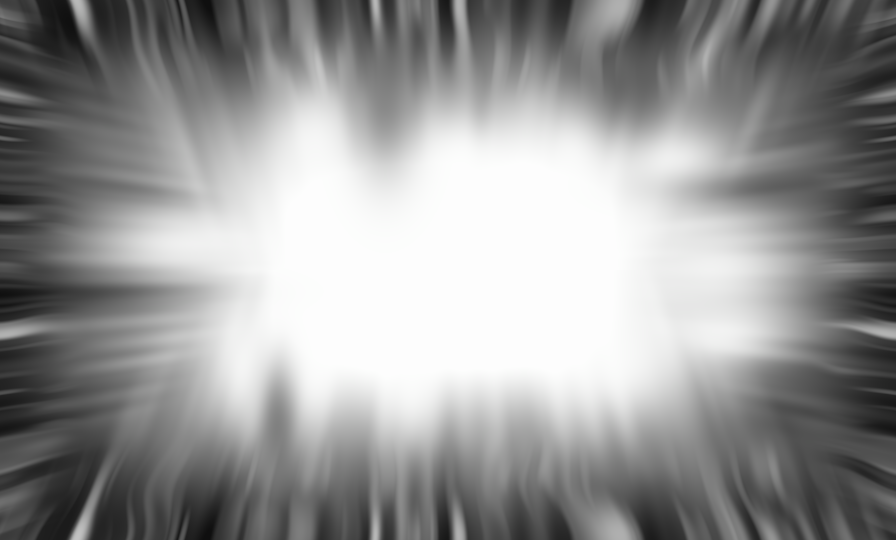
This background is drawn by a WebGL 2 fragment shader. Its source:

```glsl
#version 300 es
precision highp float;
// White glow with feathered tongues, fading into dark edges lined with pale wisps.

uniform vec2 u_resolution;
out vec4 outColor;

const float EDGE_TONE = 0.23;    // grey at the rim
const float MID_GAIN = 0.36;     // rise from rim to the grey band
const float CORE_GAIN = 0.43;    // rise from the grey band to white
const float GLOW_GAIN = 0.80;
const float SHADE_GAIN = 0.30;
const float STREAK_GAIN = 0.30;
const float WISP_GAIN = 0.46;
const vec2 FAN = vec2(0.45, 0.72);  // side and top streaks: lower spreads more
const vec3 WHITE_TINT = vec3(0.992, 0.994, 0.992);

// Soft lobes: centre xy, radii zw, as fractions of the canvas
const vec4 GLOWS[11] = vec4[11](
    vec4(0.35, 0.74, 0.055, 0.10), vec4(0.52, 0.70, 0.055, 0.07),
    vec4(0.64, 0.71, 0.035, 0.08), vec4(0.75, 0.70, 0.060, 0.06),
    vec4(0.20, 0.545, 0.100, 0.06), vec4(0.80, 0.50, 0.090, 0.11),
    vec4(0.81, 0.38, 0.070, 0.06), vec4(0.27, 0.32, 0.030, 0.12),
    vec4(0.35, 0.31, 0.030, 0.09), vec4(0.46, 0.28, 0.035, 0.10),
    vec4(0.69, 0.32, 0.060, 0.09));
const vec4 SHADES[8] = vec4[8](
    vec4(0.43, 0.78, 0.035, 0.11), vec4(0.84, 0.65, 0.090, 0.035),
    vec4(0.09, 0.46, 0.120, 0.035), vec4(0.31, 0.24, 0.020, 0.09),
    vec4(0.86, 0.22, 0.050, 0.06), vec4(0.70, 0.82, 0.040, 0.08),
    vec4(0.08, 0.95, 0.035, 0.06), vec4(0.10, 0.15, 0.050, 0.09));

float hash(vec2 p) {
    vec3 a = fract(p.xyx * 0.1031);
    a += dot(a, a.yzx + 33.33);
    return fract((a.x + a.y) * a.z);
}

float noise(vec2 p) {
    vec2 i = floor(p), f = fract(p);
    f = f * f * (3.0 - 2.0 * f);
    return mix(mix(hash(i), hash(i + vec2(1, 0)), f.x),
               mix(hash(i + vec2(0, 1)), hash(i + vec2(1, 1)), f.x), f.y);
}

float lobe(vec2 uv, vec4 shape) {
    vec2 d = (uv - shape.xy) / shape.zw;
    return exp(-dot(d, d));
}

// Broad feathering: x runs along the rim, y across it
float streaks(vec2 s) {
    float broad = noise(vec2(s.x * 9.0, s.y * 1.3));
    float fine = noise(vec2(s.x * 22.0 + 7.0, s.y * 2.0));
    return 0.55 * broad + 0.45 * fine - 0.5;
}

// Tapering, gently bent ridges, strongest close to the rim
float wisps(vec2 s, float fade) {
    float bend = noise(vec2(s.x * 5.0, s.y * 5.0 + 3.0)) - 0.5;
    float x = s.x + 0.045 * bend;
    float wide = noise(vec2(x * 26.0 + 11.0, s.y * 2.4));
    float thin = noise(vec2(x * 42.0 + 40.0, s.y * 3.5));
    float strength = 0.25 + noise(vec2(s.x * 12.0, s.y * 4.0 + 20.0));
    float body = smoothstep(0.45, 1.0, wide) + 0.5 * smoothstep(0.5, 1.0, thin);
    return body * strength * fade;
}

void main() {
    vec2 uv = gl_FragCoord.xy / u_resolution;
    float aspect = u_resolution.x / u_resolution.y;
    vec2 q = 2.0 * uv - 1.0;
    vec2 a = abs(q);

    // Rounded-box falloff from white core to dark rim
    vec2 a2 = a * a;
    float r = sqrt(sqrt(dot(a2, a2)));
    float core = 1.0 - smoothstep(0.32, 0.74, r);
    float tone = EDGE_TONE + MID_GAIN * (1.0 - smoothstep(0.6, 1.05, r)) + CORE_GAIN * core;

    // Streak frames continue across opposite rims
    vec2 rim = (1.0 - a) * vec2(aspect, 1.0);
    vec2 spread = FAN + (1.0 - FAN) * a;
    vec2 depth = rim * sign(q);
    vec2 upright = vec2(q.x * aspect / (spread.y * 1.5), depth.y);
    vec2 level = vec2(q.y / spread.x + 17.0, depth.x);
    float useUpright = smoothstep(-0.2, 0.2, rim.x - rim.y);

    float feather = mix(streaks(level), streaks(upright), useUpright);
    tone += STREAK_GAIN * feather * smoothstep(0.3, 0.65, r);

    // Tongues of light and the gaps between them
    float unlit = 1.0, shade = 0.0;
    for (int i = 0; i < GLOWS.length(); i++) unlit *= 1.0 - GLOW_GAIN * lobe(uv, GLOWS[i]);
    for (int i = 0; i < SHADES.length(); i++) shade += lobe(uv, SHADES[i]);
    tone = mix(1.0, min(tone, 1.0), unlit);
    tone *= 1.0 - SHADE_GAIN * min(shade, 1.0);

    // Pale wisps over a darkened rim
    vec2 fade = 1.0 - smoothstep(vec2(0.02), vec2(0.34, 0.42), rim);
    float wisp = mix(wisps(level, fade.x), wisps(upright, fade.y), useUpright);
    tone += WISP_GAIN * wisp - 0.06 * max(fade.x, fade.y);

    outColor = vec4(clamp(tone, 0.06, 1.0) * WHITE_TINT, 1.0);
}
```
